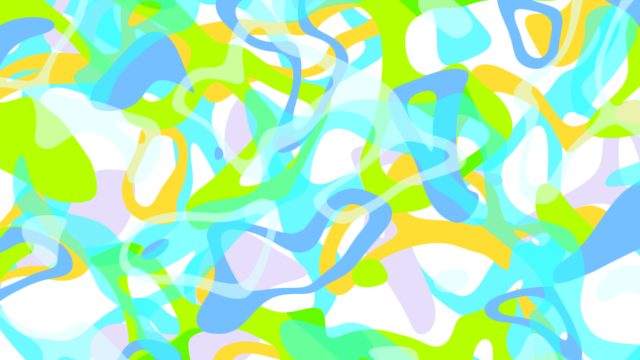
This pattern is drawn by a Shadertoy shader. Its source:

```glsl
const vec3 WHITE    = vec3(1.0);
const vec3 CYAN     = vec3(0.42, 0.98, 1.0);
const vec3 LAVENDER = vec3(0.90, 0.87, 0.98);
const vec3 YELLOW   = vec3(1.0, 0.87, 0.20);
const vec3 LIME     = vec3(0.71, 1.0, 0.0);
const vec3 GREEN    = vec3(0.40, 0.98, 0.0);
const vec3 BLUE     = vec3(0.45, 0.75, 1.0);
const vec3 AQUA     = vec3(0.20, 1.0, 1.0);
const vec3 ICE      = vec3(0.86, 1.0, 1.0);

float hash(vec2 p) {
    return fract(sin(dot(p, vec2(127.1, 311.7))) * 43758.5);
}

// Slope of a randomly directed unit gradient at one lattice corner
float corner(vec2 cell, vec2 offset) {
    float angle = 6.2832 * hash(cell);
    return dot(vec2(cos(angle), sin(angle)), offset);
}

float gradientNoise(vec2 p) {
    vec2 i = floor(p), f = p - i;
    vec2 u = f * f * f * (f * (f * 6.0 - 15.0) + 10.0);
    vec2 e = vec2(1.0, 0.0);
    return mix(mix(corner(i, f), corner(i + e.xy, f - e.xy), u.x),
               mix(corner(i + e.yx, f - e.yx), corner(i + e.xx, f - e.xx), u.x), u.y);
}

// Rotated, gently warped noise, so that each layer flows its own way
float flowField(vec2 p, float seed) {
    float c = cos(seed * 1.7), s = sin(seed * 1.7);
    vec2 q = mat2(c, s, -s, c) * p + seed * vec2(17.3, 9.1);
    vec2 warp = vec2(gradientNoise(q * 0.9 + 31.0), gradientNoise(q * 0.9 + 57.0));
    return gradientNoise(q + 0.7 * warp);
}

// Smooth-edged region where the field lies between two levels
float band(vec2 p, float seed, float low, float high) {
    float n = flowField(p, seed);
    float d = min(n - low, high - n);
    float w = 0.8 * fwidth(d) + 1e-5;
    return smoothstep(-w, w, d);
}

void mainImage(out vec4 fragColor, in vec2 fragCoord) {
    vec2 p = 3.3 * fragCoord / iResolution.y;

    // Opaque shapes
    vec3 color = WHITE;
    color = mix(color, CYAN, band(p, 1.0, 0.05, 0.25));
    color = mix(color, LAVENDER, band(p, 2.0, 0.20, 0.45));
    color = mix(color, YELLOW, band(p, 3.0, 0.10, 0.27));
    float limeMask = band(p, 4.0, 0.05, 0.30);
    color = mix(color, LIME, limeMask);
    color = mix(color, GREEN, limeMask * band(p, 5.0, 0.27, 0.50));
    color = mix(color, BLUE, band(p, 6.0, 0.16, 0.29));

    // Translucent films
    color = mix(color, AQUA, 0.6 * band(p, 7.0, 0.15, 0.42));
    color = mix(color, ICE, 0.6 * band(p, 8.0, 0.10, 0.22));

    fragColor = vec4(color, 1.0);
}
```
